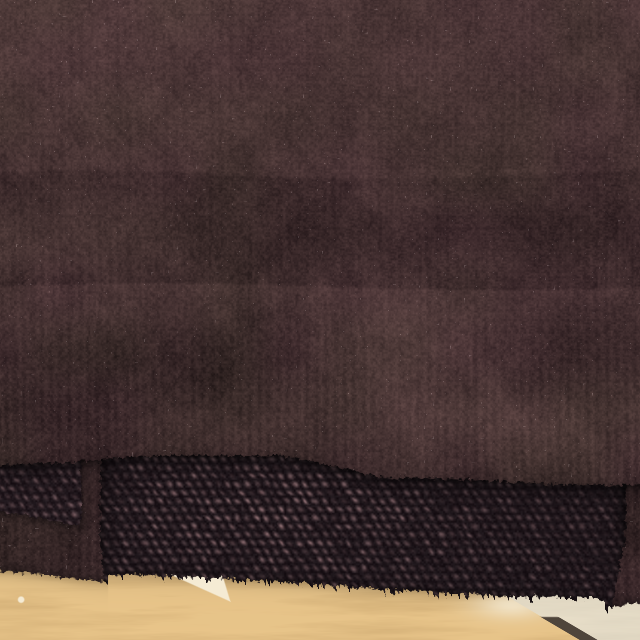
This texture is drawn by a WebGL 1 fragment shader. Its source:

```glsl
precision highp float;
// Brushed brown cloth with soft folds, a turned-up knit underside and a pale wooden table.
uniform vec2 u_resolution;

#define CLOTH_DARK vec3(0.150, 0.102, 0.106)
#define CLOTH_LIGHT vec3(0.390, 0.290, 0.282)
#define KNIT_DARK vec3(0.100, 0.070, 0.088)
#define KNIT_LIGHT vec3(0.450, 0.345, 0.360)
#define WOOD vec3(0.900, 0.760, 0.530)
#define WOOD_SHADE vec3(0.740, 0.600, 0.390)
#define GLARE vec3(0.960, 0.920, 0.830)
#define RIBS 68.0
#define STITCHES vec2(66.0, 76.0)
#define FUZZ 0.005

float hash(vec2 p) {
  return fract(sin(dot(p, vec2(127.1, 311.7))) * 43758.5453);
}

float noise(vec2 p) {
  vec2 i = floor(p), f = fract(p);
  f = f * f * (3.0 - 2.0 * f);
  return mix(mix(hash(i), hash(i + vec2(1, 0)), f.x),
             mix(hash(i + vec2(0, 1)), hash(i + vec2(1, 1)), f.x), f.y);
}

float fbm(vec2 p) {
  float sum = 0.0, amp = 0.5;
  for (int i = 0; i < 5; i++) {
    sum += amp * noise(p);
    p = p * 2.03 + 17.3;
    amp *= 0.55;
  }
  return sum;
}

float blob(vec2 p, vec2 center, vec2 radius) {
  vec2 d = (p - center) / radius;
  return exp(-dot(d, d));
}

// Antialiased coverage of a positive signed distance
float cover(float d) {
  float w = 1.0 / u_resolution.y;
  return smoothstep(-w, w, d);
}

// Height of the rolled hem
float hemLine(float x) {
  return 0.288 - 0.015 * (1.0 - smoothstep(0.0, 0.27, x))
    - 0.035 * smoothstep(0.42, 0.63, x) - 0.011 * smoothstep(0.63, 0.95, x);
}

// Lower border of all the cloth, with its two hanging flaps
float bottomLine(float x) {
  float band = mix(0.104, 0.066, smoothstep(0.1, 0.97, x));
  float left = 0.108 - 0.1 * x;
  float y = mix(left, band, cover(x - 0.169));
  return mix(y, 0.052 + 0.15 * (x - 0.96), cover(x - 0.945));
}

// Soft light and shade of the folds
float foldLight(vec2 p) {
  float upper = p.y - (0.726 + 0.008 * sin(p.x * 7.0 + 0.5));
  float lower = p.y - (0.552 + 0.005 * cos(p.x * 6.0 - 1.5));
  float l = 0.48 + 0.10 * smoothstep(0.70, 1.0, p.y);
  l -= 0.13 * smoothstep(0.006, -0.006, upper) * exp(-abs(upper) * 24.0);
  l += 0.05 * smoothstep(-0.004, 0.006, upper) * exp(-abs(upper) * 30.0);
  l -= 0.13 * smoothstep(-0.003, 0.004, lower) * exp(-abs(lower) * 22.0);
  l += 0.11 * smoothstep(0.003, -0.004, lower) * exp(-abs(lower) * 28.0);
  l += 0.25 * blob(p, vec2(0.62, 0.43), vec2(0.12, 0.11));
  l += 0.16 * blob(p, vec2(0.80, 0.33), vec2(0.18, 0.06));
  l += 0.14 * blob(p, vec2(0.61, 0.69), vec2(0.12, 0.03));
  l += 0.10 * blob(p, vec2(0.10, 0.62), vec2(0.20, 0.06));
  l += 0.10 * blob(p, vec2(0.14, 0.93), vec2(0.30, 0.16));
  l -= 0.24 * blob(p, vec2(0.35, 0.43), vec2(0.21, 0.07));
  l -= 0.16 * blob(p, vec2(0.90, 0.47), vec2(0.12, 0.08));
  l -= 0.18 * blob(p, vec2(0.43, 0.64), vec2(0.20, 0.06));
  l -= 0.20 * blob(p, vec2(0.88, 0.65), vec2(0.20, 0.05));
  l -= 0.18 * blob(p, vec2(0.06, 0.36), vec2(0.18, 0.09));
  float rim = p.y - hemLine(p.x);
  return l - 0.22 * exp(-max(rim, 0.0) * 45.0);
}

vec3 brushedCloth(vec2 p, float light) {
  float fibre = noise(p * vec2(250.0, 210.0)) + noise(p * vec2(430.0, 390.0)) - 1.0;
  float rib = sin(6.2832 * (p.x * RIBS + 0.5 * noise(p * 9.0)));
  float l = light + 0.38 * (fbm(p * vec2(26.0, 20.0)) - 0.55) + 0.25 * fibre;
  l += 0.045 * rib * (0.4 + smoothstep(0.75, 0.25, p.y));
  vec3 color = mix(CLOTH_DARK, CLOTH_LIGHT, clamp(l, -0.2, 1.35));
  color += vec3(0.012, -0.006, 0.012) * (noise(p * 11.0) - 0.4);
  return color + 0.16 * smoothstep(0.90, 1.0, noise(p * 270.0 + 40.0));
}

// Staggered slanted stitches
vec3 knit(vec2 p) {
  vec2 q = p * STITCHES + 0.25 * (noise(p * 60.0) - 0.5);
  q.x += 0.5 * mod(floor(q.y), 2.0);
  vec2 f = fract(q) - 0.5;
  f.x += 0.45 * f.y;
  float loopGlow = exp(-dot(f * vec2(3.6, 3.0), f * vec2(3.6, 3.0)));
  float strength = 0.25 + 0.75 * hash(floor(q));
  strength *= 0.6 + 0.6 * blob(p, vec2(0.42, 0.20), vec2(0.30, 0.12));
  vec3 color = mix(KNIT_DARK, KNIT_LIGHT, loopGlow * strength);
  return color + 0.06 * (noise(p * 330.0) - 0.5);
}

vec3 table(vec2 p) {
  float grain = fbm(p * vec2(5.0, 55.0));
  vec3 color = mix(WOOD_SHADE, WOOD, clamp(0.45 + grain, 0.0, 1.05));
  color *= 1.0 - 0.20 * exp(-max(bottomLine(p.x) - p.y, 0.0) * 90.0);
  // Glare wedge, pale sheet with its dark rim, and a small fleck
  float wedge = min(p.y - 0.06 - 0.45 * (0.36 - p.x), 0.36 - p.x - 0.3 * (p.y - 0.06));
  color = mix(color, GLARE, cover(wedge) * cover(p.x - 0.26));
  color = mix(color, GLARE, 0.8 * blob(p, vec2(0.80, 0.055), vec2(0.06, 0.022)));
  float sheet = p.x - 0.845 + 1.7 * (p.y - 0.037);
  color = mix(color, GLARE * (0.88 + 0.08 * grain), cover(sheet));
  float rim = abs(sheet - 0.012) - 0.014;
  color = mix(color, vec3(0.31, 0.27, 0.23), cover(-rim) * cover(0.036 - p.y));
  return mix(color, GLARE, cover(0.005 - length(p - vec2(0.033, 0.063))));
}

void main() {
  vec2 p = gl_FragCoord.xy / u_resolution;
  float fuzz = FUZZ * (noise(p * 170.0) + noise(p * 370.0) - 1.0);
  float hairs = 0.012 * pow(noise(vec2(p.x * 330.0 + p.y * 60.0, 3.0)), 4.0);
  float hem = hemLine(p.x);

  // Underside band and the two side flaps
  vec3 under = knit(p);
  float leftFlap = cover(0.157 + 0.1 * max(0.15 - p.y, 0.0) - p.x + fuzz);
  float rightFlap = cover(p.x - 0.977 + 0.19 * max(0.16 - p.y, 0.0) + fuzz);
  float flap = max(leftFlap, rightFlap);
  float flapLight = 0.25 + 0.13 * blob(p, vec2(0.14, 0.22), vec2(0.015, 0.08));
  vec3 flapColor = brushedCloth(p, flapLight);
  float cuff = min(0.127 - p.x, p.y - 0.202 + 0.19 * p.x) + fuzz;
  flapColor *= 1.0 - 0.4 * exp(-abs(cuff) * 130.0);
  flapColor = mix(flapColor, knit(p + vec2(0.004, 0.007)) * 1.1, cover(cuff));
  under *= 1.0 - 0.45 * exp(-max(p.x - 0.157, 0.0) * 90.0);
  under *= 1.0 - 0.45 * exp(-max(0.975 - p.x, 0.0) * 90.0);
  under = mix(under, flapColor, flap);
  under *= 1.0 - 0.6 * exp(-max(hem - p.y, 0.0) * 85.0);

  // Stack the layers from the table up
  float below = p.y - bottomLine(p.x) + fuzz + hairs * (1.0 - flap);
  under *= 1.0 - 0.35 * exp(-max(below, 0.0) * 130.0);
  vec3 color = mix(table(p), under, cover(below));
  color = mix(color, brushedCloth(p, foldLight(p)), cover(p.y - hem + fuzz));
  gl_FragColor = vec4(clamp(color, 0.0, 1.0), 1.0);
}
```
